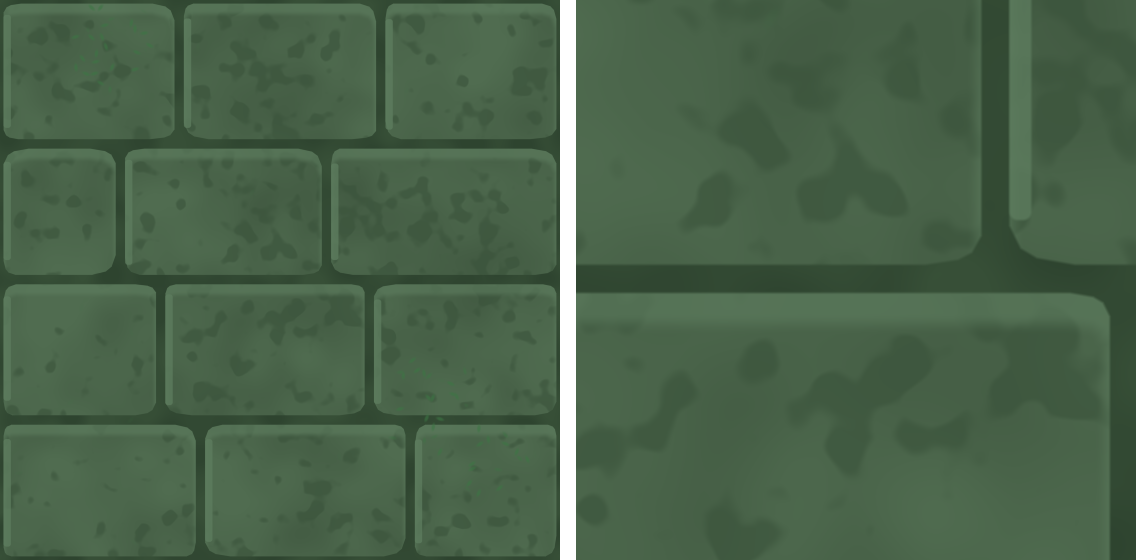
Left: the whole. Right: its middle third, enlarged.
A three.js fragment shader for this texture:

```glsl
// Mossy green stone wall: four courses of three chipped blocks with lit top and left edges.
varying vec2 vUv;

const vec3 MORTAR_DARK = vec3(0.180, 0.265, 0.185);
const vec3 MORTAR_LIGHT = vec3(0.215, 0.310, 0.215);
const vec3 STONE_DARK = vec3(0.262, 0.358, 0.262);
const vec3 STONE_LIGHT = vec3(0.312, 0.422, 0.312);
const vec3 SPECKLE = vec3(0.225, 0.322, 0.228);
const vec3 EDGE_LIGHT = vec3(0.365, 0.488, 0.370);
const vec3 MOSS = vec3(0.235, 0.460, 0.265);
const float HALF_JOINT = 0.0084;
const float SOFT = 0.0012;

vec2 hash2(vec2 p) {
  return fract(sin(vec2(dot(p, vec2(127.1, 311.7)), dot(p, vec2(269.5, 183.3)))) * 43758.55);
}

// Cellular noise: soft signed bumps at jittered points, tiling over the canvas.
float cloud(vec2 uv, float cells, float seed) {
  vec2 p = uv * cells;
  vec2 base = floor(p);
  float sum = 0.0;
  for (int j = -1; j <= 1; j++) {
    for (int i = -1; i <= 1; i++) {
      vec2 cell = base + vec2(float(i), float(j));
      vec2 id = mod(cell, cells) + seed;
      vec2 d = p - cell - hash2(id);
      float w = max(0.0, 1.0 - dot(d, d));
      sum += w * w * (hash2(id + 57.3).x - 0.5);
    }
  }
  return sum;
}

// Scattered, randomly turned oval flecks; density is the share of cells filled.
float flecks(vec2 uv, float cells, float density, float seed) {
  vec2 p = uv * cells;
  vec2 base = floor(p);
  float cover = 0.0;
  for (int j = -1; j <= 1; j++) {
    for (int i = -1; i <= 1; i++) {
      vec2 cell = base + vec2(float(i), float(j));
      vec2 id = mod(cell, cells) + seed;
      vec2 rnd = hash2(id + 31.7);
      float a = rnd.x * 6.2832;
      vec2 d = p - cell - hash2(id);
      d = vec2(cos(a) * d.x + sin(a) * d.y, cos(a) * d.y - sin(a) * d.x);
      float oval = 1.0 - smoothstep(0.1, 0.5, length(d * vec2(1.0, 2.2)));
      cover = max(cover, oval * smoothstep(0.0, 0.12, density - rnd.y));
    }
  }
  return cover;
}

// Height of the joint below course i; outer joints are slightly thinner.
float courseEdge(float i) {
  return i < 0.5 ? -0.002 : i < 1.5 ? 0.25 : i < 2.5 ? 0.5007 : i < 3.5 ? 0.743 : 1.002;
}

// The two upright joints of a course.
vec2 uprightJoints(float row) {
  return row < 0.5 ? vec2(0.358, 0.7325) : row < 1.5 ? vec2(0.287, 0.6595)
       : row < 2.5 ? vec2(0.215, 0.583) : vec2(0.320, 0.680);
}

float boxDistance(vec2 p, vec2 lo, vec2 hi) {
  vec2 d = max(lo - p, p - hi);
  return length(max(d, 0.0)) + min(max(d.x, d.y), 0.0);
}

// Positive where q, measured inward from a corner, lies in the cut of size s.
float cornerCut(vec2 q, vec2 s) {
  return (1.0 - q.x / s.x - q.y / s.y) * s.x * s.y / length(s);
}

// Block with four unevenly chipped corners.
float blockDistance(vec2 p, vec2 lo, vec2 hi, vec2 id) {
  float d = boxDistance(p, lo, hi);
  for (int i = 0; i < 4; i++) {
    vec2 corner = vec2(mod(float(i), 2.0), floor(float(i) * 0.5));
    vec2 q = mix(p - lo, hi - p, corner);
    vec2 s = mix(vec2(0.008), vec2(0.028, 0.022), hash2(id * 3.1 + corner * 7.7 + 4.0));
    d = max(d, cornerCut(q, s));
    d = max(d, cornerCut(q, s * vec2(1.7, 0.5)));
    d = max(d, cornerCut(q, s * vec2(0.5, 1.7)));
  }
  return d;
}

float patchAt(vec2 uv, vec2 center, vec2 radius) {
  return 1.0 - smoothstep(0.2, 1.0, length((uv - center) / radius));
}

void main() {
  vec2 uv = vUv;

  // Find the block and its bounds.
  float row = step(courseEdge(1.0), uv.y) + step(courseEdge(2.0), uv.y) + step(courseEdge(3.0), uv.y);
  vec2 joints = uprightJoints(row);
  float col = step(joints.x, uv.x) + step(joints.y, uv.x);
  float left = col < 0.5 ? -0.002 : col < 1.5 ? joints.x : joints.y;
  float right = col < 0.5 ? joints.x : col < 1.5 ? joints.y : 1.002;
  vec2 lo = vec2(left, courseEdge(row)) + HALF_JOINT;
  vec2 hi = vec2(right, courseEdge(row + 1.0)) - HALF_JOINT;
  vec2 id = vec2(col, row);

  // Stone tone and dark pitting.
  float broad = cloud(uv, 8.0, 3.0);
  float tone = 0.56 + 0.75 * broad + 0.55 * cloud(uv, 19.0, 11.0);
  float pits = cloud(uv, 46.0, 23.0) + 0.45 * cloud(uv, 70.0, 41.0) - 0.45 * broad;
  float speckle = smoothstep(0.14, 0.40, pits);
  vec3 stone = mix(STONE_DARK, STONE_LIGHT, clamp(tone, 0.0, 1.0));
  stone = mix(stone, SPECKLE, 0.6 * speckle);

  // Lit top band and rounded bar on the left.
  float d = blockDistance(uv, lo, hi, id);
  float band = smoothstep(-0.009, 0.004, blockDistance(uv + vec2(0.0, 0.016), lo, hi, id));
  stone = mix(stone, EDGE_LIGHT, 0.62 * band);
  vec2 trim = 0.016 + 0.012 * hash2(id + 9.0);
  vec2 barLo = lo + vec2(0.0, trim.x);
  vec2 barHi = vec2(lo.x + 0.013, hi.y - trim.y);
  float bar = boxDistance(uv, barLo + 0.005, barHi - 0.005) - 0.005;

  // Mortar, block and moss.
  vec3 color = mix(MORTAR_DARK, MORTAR_LIGHT, clamp(0.5 + 1.4 * cloud(uv, 22.0, 67.0), 0.0, 1.0));
  color = mix(color, stone, 1.0 - smoothstep(-SOFT, SOFT, d));
  color = mix(color, EDGE_LIGHT, 0.78 * (1.0 - smoothstep(-SOFT, SOFT, bar)));
  float growth = max(patchAt(uv, vec2(0.19, 0.92), vec2(0.13, 0.10)),
                 max(patchAt(uv, vec2(0.77, 0.30), vec2(0.13, 0.12)),
                     patchAt(uv, vec2(0.87, 0.18), vec2(0.12, 0.10))));
  color = mix(color, MOSS, 0.6 * flecks(uv, 48.0, 0.03 + 0.6 * growth, 83.0));

  gl_FragColor = vec4(color, 1.0);
}
```
